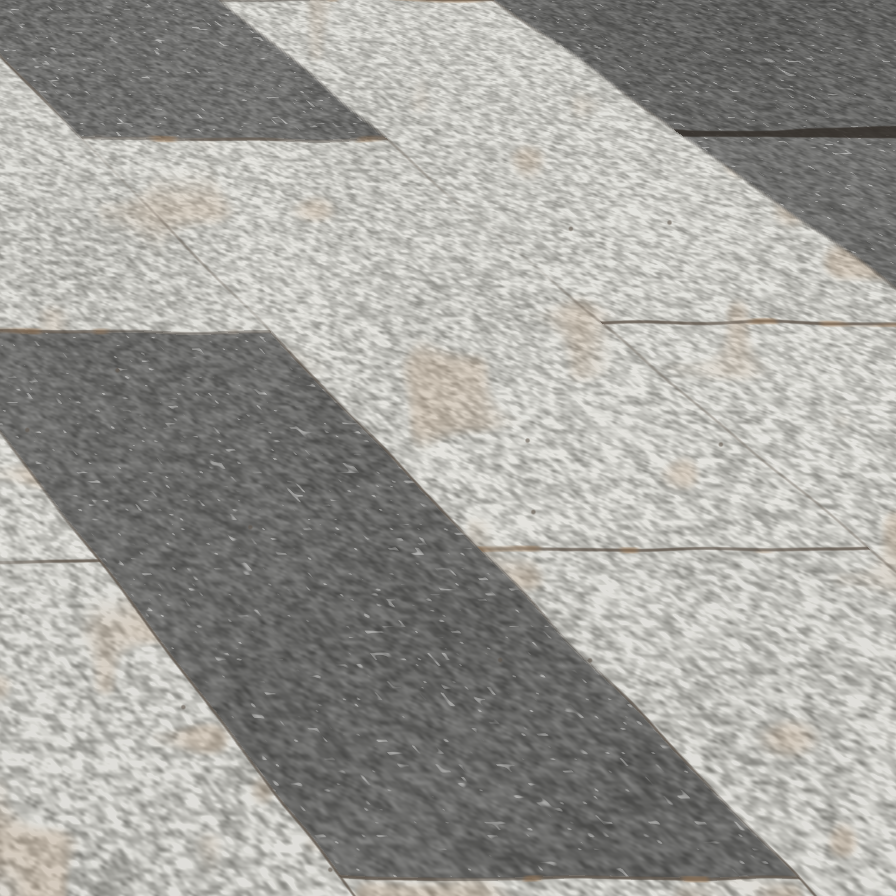
Reproduce this texture procedurally as a Shadertoy shader.

```glsl
#define HORIZON 1.457       // height of the vanishing line above the top edge
#define ROW_SCALE 7.31      // slab lengths in depth
#define COLUMN_WIDTH 0.306  // slab width at the top edge
#define SPREAD 0.21         // growth of the slab width towards the viewer
#define STAGGER 0.52        // shift of every other column
#define GRAIN vec2(52.0, 96.0)
#define JOINT 0.0013
#define SOFTNESS 0.0016
#define LIGHT_STONE vec3(0.768, 0.766, 0.745)
#define DARK_STONE vec3(0.410, 0.410, 0.404)
#define JOINT_COLOR vec3(0.37, 0.33, 0.29)
#define RUST vec3(0.60, 0.47, 0.34)

float hash(vec2 p) {
    vec3 q = fract(p.xyx * 0.1031);
    q += dot(q, q.yzx + 33.33);
    return fract((q.x + q.y) * q.z);
}

float noise(vec2 p) {
    vec2 i = floor(p), f = fract(p);
    f = f * f * (3.0 - 2.0 * f);
    return mix(mix(hash(i), hash(i + vec2(1, 0)), f.x),
               mix(hash(i + vec2(0, 1)), hash(i + vec2(1, 1)), f.x), f.y);
}

// Perspective: x counts columns, y counts slab lengths; p.y points down
vec2 toGround(vec2 p) {
    return vec2((p.x + 0.365 - 0.76 * p.y) / (COLUMN_WIDTH + SPREAD * p.y),
                ROW_SCALE / (p.y + HORIZON));
}

// Slab coordinates with the staggered rows
vec2 toSlab(vec2 ground) {
    float column = floor(ground.x);
    float shift = STAGGER * mod(column, 2.0) + 0.012 * column;
    return vec2(ground.x, ground.y - shift);
}

float darkSlab(vec2 p) {
    vec2 id = floor(toSlab(toGround(p)));
    bool diagonal = id.x >= 0.0 && id.y == id.x + 3.0;
    return (diagonal || id.x >= 3.0) ? 1.0 : 0.0;
}

// Dark share around a point, for soft slab edges
float darkCoverage(vec2 p) {
    float radius = max(SOFTNESS, 0.5 / iResolution.y);
    float sum = 0.0;
    for (int y = -1; y <= 1; y++)
        for (int x = -1; x <= 1; x++)
            sum += darkSlab(p + radius * vec2(x, y));
    return sum / 9.0;
}

float line(float d, float halfWidth) {
    float blur = max(SOFTNESS, 0.75 / iResolution.y);
    return 1.0 - smoothstep(halfWidth - blur * 0.5, halfWidth + blur, abs(d));
}

void mainImage(out vec4 fragColor, in vec2 fragCoord) {
    vec2 p = fragCoord / iResolution.xy;
    p.y = 1.0 - p.y;

    // Slightly uneven slab edges
    vec2 q = p + 0.005 * (vec2(noise(p * 14.0), noise(p * 14.0 + 40.0)) - 0.5);
    vec2 ground = toGround(q);
    vec2 slab = toSlab(ground);
    vec2 id = floor(slab);
    float dark = darkCoverage(q);

    // Granite grain, following the perspective
    vec2 g = toGround(p) * GRAIN;
    float grain = 0.6 * noise(g) + 0.4 * noise(g * 1.8 + 17.0) - 0.5;
    float cloud = noise(p * 7.0 + 3.0) - 0.5;
    float contrast = mix(0.38, 0.56, p.y);
    vec3 light = LIGHT_STONE + grain * contrast + 0.05 * cloud;
    light = min(light, vec3(0.885, 0.883, 0.865));
    light *= 1.0 + 0.025 * (hash(id + 9.0) - 0.5);
    vec3 darkStone = DARK_STONE + grain * 0.24 + 0.06 * cloud;
    darkStone += 0.05 * (hash(id + 21.0) - 0.5);

    // Pale flecks in the dark stone, warm stains on the light stone
    darkStone += 0.22 * smoothstep(0.86, 0.98, noise(g * 1.1 + 71.0));
    float stain = smoothstep(0.74, 0.95, noise(p * 17.0 + 8.0));
    light = mix(light, RUST + 0.12, 0.28 * stain);
    vec3 color = mix(light, darkStone, dark);

    // Scattered dirt specks
    vec2 cell = floor(p * 13.0);
    vec2 center = 0.2 + 0.6 * vec2(hash(cell + 5.0), hash(cell + 61.0));
    float speck = line(length(fract(p * 13.0) - center) / 13.0, 0.002);
    color = mix(color, JOINT_COLOR, 0.6 * speck * step(0.93, hash(cell + 33.0)));

    // Distances to the joints in canvas units
    float slope = 0.76 + SPREAD * ground.x;
    float side = (ground.x - round(ground.x)) * (COLUMN_WIDTH + SPREAD * q.y)
               / sqrt(1.0 + slope * slope);
    float depth = q.y + HORIZON;
    float end = (slab.y - round(slab.y)) * depth * depth / ROW_SCALE;

    // Worn joints: faint between columns, clearer across them
    float wear = smoothstep(0.2, 0.75, noise(q * 11.0 + 25.0));
    float inDark = step(3.0, id.x);
    float sideStrength = mix(0.2, 0.75, wear) * (1.0 - 0.5 * step(1.5, ground.x));
    vec3 sideColor = mix(JOINT_COLOR, vec3(0.54), step(3.5, ground.x));
    color = mix(color, sideColor, sideStrength * line(side, JOINT * 0.7));
    color = mix(color, JOINT_COLOR, mix(0.35, 0.8, wear) * (1.0 - inDark) * line(end, JOINT));

    // Wide open gap between the far dark slabs
    float gapWidth = mix(0.003, 0.007, wear);
    color = mix(color, vec3(0.20, 0.18, 0.16), 0.85 * inDark * line(end, gapWidth));

    // Rust along the joints
    float rust = smoothstep(0.66, 0.85, noise(q * 27.0 + 90.0));
    color = mix(color, RUST, 0.5 * rust * (1.0 - inDark) * line(end, 0.003));

    fragColor = vec4(clamp(color, 0.0, 1.0), 1.0);
}
```
